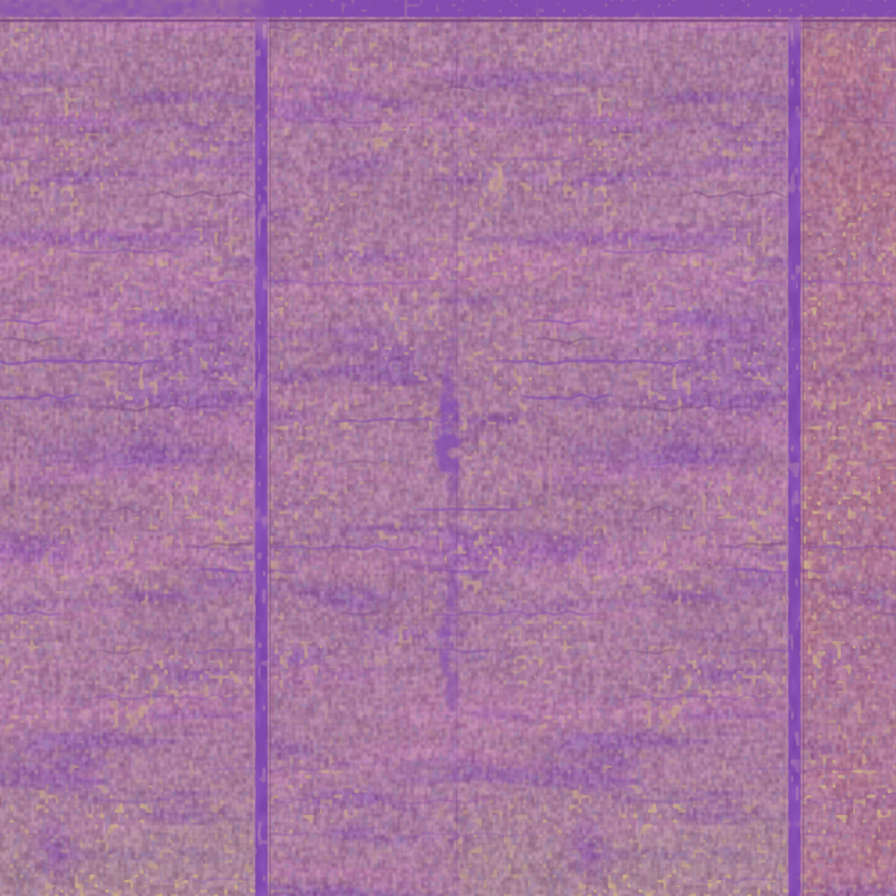
Reproduce this texture procedurally as a three.js fragment shader.

```glsl
// Worn mauve wall panels with violet vertical joints, a top rail and a frayed seam.
varying vec2 vUv;

const vec3 MAUVE = vec3(0.665, 0.478, 0.622);
const vec3 PINK = vec3(0.75, 0.49, 0.69);
const vec3 VIOLET = vec3(0.52, 0.30, 0.69);
const vec3 SAND = vec3(0.80, 0.68, 0.54);
const vec3 ROSE = vec3(0.70, 0.45, 0.53);
const vec3 SLATE = vec3(0.56, 0.49, 0.67);
const vec3 PLUM = vec3(0.46, 0.25, 0.50);

const float PERIOD = 0.595;       // distance between joints
const float FIRST_JOINT = 0.2917;
const float RAIL_BOTTOM = 0.981;
const float SEAM_X = 0.216;       // measured from the joint on its left

float hash(vec2 p) {
  vec3 q = fract(p.xyx * vec3(0.1031, 0.1030, 0.0973));
  q += dot(q, q.yzx + 33.33);
  return fract((q.x + q.y) * q.z);
}

float noise(vec2 p) {
  vec2 i = floor(p);
  vec2 f = fract(p);
  f = f * f * (3.0 - 2.0 * f);
  return mix(mix(hash(i), hash(i + vec2(1.0, 0.0)), f.x),
             mix(hash(i + vec2(0.0, 1.0)), hash(i + 1.0), f.x), f.y);
}

float fbm(vec2 p) {
  float sum = 0.0;
  float weight = 0.5;
  for (int i = 0; i < 4; i++) {
    sum += weight * noise(p);
    p = p * 2.03 + 17.3;
    weight *= 0.5;
  }
  return sum / 0.9375;
}

// Soft-edged line of the given half width.
float line(float d, float halfWidth, float soft) {
  return 1.0 - smoothstep(halfWidth - soft, halfWidth + soft, abs(d));
}

// Soft elliptical stain.
float blot(vec2 p, vec2 center, vec2 radius) {
  vec2 d = (p - center) / radius;
  return exp(-dot(d, d));
}

// Broken horizontal scratches, one per row at a random height.
float scratches(vec2 p, float rows, float seed, float cover) {
  float row = floor(p.y * rows);
  float height = 0.25 + 0.5 * hash(vec2(row, seed));
  float wobble = 0.12 * (noise(vec2(p.x * 70.0, row + seed)) - 0.5);
  float stroke = line(fract(p.y * rows) - height + wobble, 0.0016 * rows, 0.0012 * rows);
  float gaps = noise(vec2(p.x * 9.0 + seed, row * 7.3 + seed));
  return stroke * smoothstep(1.0 - cover, 1.15 - cover, gaps);
}

// Fine woven grain: loose blends of light, warm and cool flecks.
vec3 grain(vec3 col, vec2 p, float warmth) {
  float fine = noise(p * vec2(250.0, 210.0));
  float fiber = noise(p * vec2(300.0, 110.0) + 41.0);
  float weave = noise(p * vec2(100.0, 260.0) + 83.0);
  col += vec3(0.10, 0.12, 0.08) * (fine - 0.5);
  col += 0.07 * (fiber - 0.5) + 0.06 * (weave - 0.5);
  float fleck = noise(p * 180.0 + 9.0);
  float patches = smoothstep(0.38, 0.7, fbm(p * vec2(13.0, 20.0) + 5.0));
  col = mix(col, SAND, smoothstep(0.62, 0.95, fleck) * (0.2 + 0.45 * patches + 0.5 * warmth));
  return mix(col, SLATE, smoothstep(0.68, 0.95, noise(p * vec2(230.0, 150.0) + 63.0)) * 0.45);
}

vec3 panel(vec2 uv, vec2 p, float third) {
  // Broad uneven tint and horizontal banding
  vec3 col = MAUVE + 0.05 * (fbm(p * vec2(6.0, 14.0)) - 0.5);
  float bands = fbm(p * vec2(5.0, 38.0) + 20.0);
  col = mix(col, PINK, smoothstep(0.45, 0.8, bands) * 0.55);
  col = mix(col, VIOLET, smoothstep(0.52, 0.85, fbm(p * vec2(8.0, 45.0) + 70.0)) * 0.45);

  // Violet stains and the dry lower edge
  float stain = blot(p, vec2(0.53, 0.60), vec2(0.09, 0.06))
    + blot(p, vec2(0.42, 0.49), vec2(0.08, 0.018)) + blot(p, vec2(0.365, 0.05), vec2(0.025, 0.035));
  col = mix(col, VIOLET, min(stain, 1.0) * (0.12 + 0.5 * fbm(p * vec2(45.0, 80.0))));
  float dry = (1.0 - smoothstep(0.04, 0.15, p.y + 0.06 * (fbm(p * 18.0) - 0.5)))
    * smoothstep(0.20, 0.25, p.x) * (1.0 - min(stain, 1.0));
  col = mix(col, vec3(0.66, 0.55, 0.57), dry * 0.5);

  // Rosy, sandier panel on the right
  float rust = third * smoothstep(0.35, 0.7, fbm(uv * vec2(18.0, 14.0)));
  col = mix(col, ROSE, 0.3 * third + 0.35 * rust);
  col = mix(col, ROSE * 0.92, blot(uv, vec2(0.94, 0.855), vec2(0.03, 0.04)) * 0.6);
  float sandy = third * smoothstep(0.85, 0.65, uv.y) * fbm(uv * vec2(16.0, 22.0) + 3.0);
  col = grain(col, p, dry * 0.7 + sandy);

  // Scratches and regularly spaced pale courses
  float middle = blot(p, vec2(0.45, 0.5), vec2(0.6, 0.22));
  col = mix(col, VIOLET, scratches(p, 24.0, 3.0, 0.38) * (0.25 + 0.4 * middle));
  col = mix(col, PLUM, scratches(p, 17.0, 8.0, 0.30) * 0.35);
  float course = line(fract((p.y - 0.919) / 0.0586 + 0.5) - 0.5, 0.025, 0.025);
  return mix(col, PINK + 0.04, course * smoothstep(0.3, 0.8, p.y) * 0.35 * noise(p * vec2(25.0, 9.0)));
}

void main() {
  vec2 uv = vUv;
  float across = (uv.x - FIRST_JOINT) / PERIOD;
  vec2 p = vec2(fract(across) * PERIOD, uv.y);
  float third = step(1.0, across);
  vec3 col = panel(uv, p, third);

  // Frayed seam, heaviest around mid height
  float fray = fbm(vec2(p.x * 60.0, p.y * 75.0));
  float weight = blot(p, vec2(SEAM_X, 0.52), vec2(1.0, 0.075)) + 0.7 * blot(p, vec2(SEAM_X, 0.28), vec2(1.0, 0.07));
  float side = p.x - SEAM_X + 0.008 * weight;
  float seam = line(side, 0.003 + 0.018 * weight * fray, 0.005) * (0.2 + 0.7 * weight) * smoothstep(0.2, 0.6, fray);
  col = mix(col, VIOLET, min(seam, 0.8));
  col = mix(col, PLUM, line(p.x - SEAM_X - 0.002, 0.001, 0.0012) * 0.4 * noise(vec2(2.0, p.y * 45.0)));

  // Joints with a shadow, a pale rim and worn paint
  float d = (fract(across + 0.5) - 0.5) * PERIOD;
  float chips = smoothstep(0.68, 0.9, noise(uv * vec2(190.0, 100.0)));
  vec3 paint = VIOLET + 0.07 * (noise(uv * vec2(150.0, 60.0)) - 0.5);
  paint = mix(paint, MAUVE + 0.06, chips * 0.5 + 0.5 * smoothstep(0.945, 0.975, uv.y));
  col = mix(col, MAUVE + 0.07, line(abs(d) - 0.0085, 0.001, 0.0012) * 0.5);
  col = mix(col, PLUM, line(d - 0.0098, 0.0008, 0.0012) * 0.45);
  col = mix(col, paint, line(d, 0.0068, 0.0015));

  // Top rail, paler left of the first joint, over a dark groove
  col = mix(col, PLUM, line(uv.y - 0.977, 0.0015, 0.0015) * (1.0 - 0.7 * line(d, 0.007, 0.002)) * 0.8);
  float pale = 1.0 - smoothstep(-0.01, 0.01, uv.x - FIRST_JOINT);
  vec3 rail = mix(VIOLET, MAUVE, pale * (0.15 + 0.5 * noise(uv * vec2(130.0, 160.0))));
  rail = mix(rail, MAUVE, smoothstep(0.75, 0.95, noise(uv * 170.0)) * 0.5);
  col = mix(col, rail, smoothstep(RAIL_BOTTOM - 0.0015, RAIL_BOTTOM + 0.0015, uv.y));

  gl_FragColor = vec4(clamp(col, 0.0, 1.0), 1.0);
}
```
